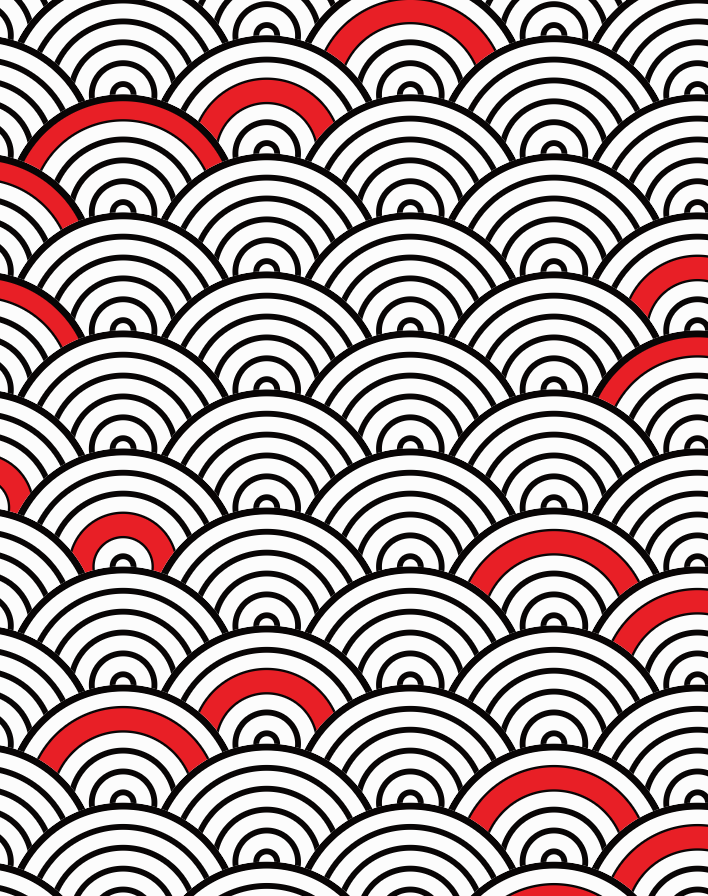
Give the GLSL for this pattern, as a WebGL 1 fragment shader.

```glsl
precision highp float;

uniform vec2 u_resolution;

// Lengths are in units of the horizontal spacing between scales.
#define SCALES_ACROSS 2.465
#define ROW_PITCH 0.2055
#define FIRST_CENTRE vec2(0.4286, -0.0865)
#define RING_GAP 0.0727
#define RING_WIDTH 0.0204
#define RIM_WIDTH 0.0245
#define RED_OVERLAP 0.002
#define RED_EVERY 3.0
#define PAPER vec3(0.99)
#define INK vec3(0.03, 0.02, 0.02)
#define RED vec3(0.91, 0.12, 0.15)

float hash(vec2 p) {
    return fract(sin(dot(p, vec2(127.1, 311.7))) * 43758.5453);
}

// Antialiased coverage of a signed distance, negative inside.
float coverage(float dist, float pixel) {
    return clamp(0.5 - dist / pixel, 0.0, 1.0);
}

// One scale in every row carries a red band, among RED_EVERY neighbours.
float isRed(vec2 cell) {
    float chosen = floor(RED_EVERY * hash(vec2(cell.y, 4.7)));
    return 1.0 - step(0.5, abs(mod(cell.x, RED_EVERY) - chosen));
}

// Concentric rings, an optional red band and a heavier rim.
vec3 scaleColour(float radius, float rimRadius, vec2 cell, float pixel) {
    float ringDist = abs(fract(radius / RING_GAP) - 0.5) * RING_GAP;
    vec3 colour = mix(PAPER, INK, coverage(ringDist - 0.5 * RING_WIDTH, pixel));

    // Wider bands are chosen more often.
    float band = 1.0 + floor(5.0 * sqrt(hash(cell + 2.3)));
    float bandDist = abs(radius - band * RING_GAP) - 0.5 * RING_GAP - RED_OVERLAP;
    colour = mix(colour, RED, isRed(cell) * coverage(bandDist, pixel));

    float rimDist = abs(radius - rimRadius) - 0.5 * RIM_WIDTH;
    return mix(colour, INK, coverage(rimDist, pixel));
}

void main() {
    float pixel = SCALES_ACROSS / u_resolution.x;
    vec2 p = gl_FragCoord.xy * pixel - FIRST_CENTRE;
    float rimRadius = 5.5 * RING_GAP;
    float nearestRow = floor(p.y / ROW_PITCH);
    vec3 colour = PAPER;

    // Paint from the back row down to the front row.
    for (int i = 0; i < 4; i++) {
        float row = nearestRow + 1.0 - float(i);
        float x = p.x - 0.5 * mod(row, 2.0);
        vec2 cell = vec2(floor(x + 0.5), row);
        float radius = length(vec2(x - cell.x, p.y - row * ROW_PITCH));
        float inside = coverage(radius - rimRadius - 0.5 * RIM_WIDTH, pixel);
        colour = mix(colour, scaleColour(radius, rimRadius, cell, pixel), inside);
    }

    gl_FragColor = vec4(colour, 1.0);
}
```
